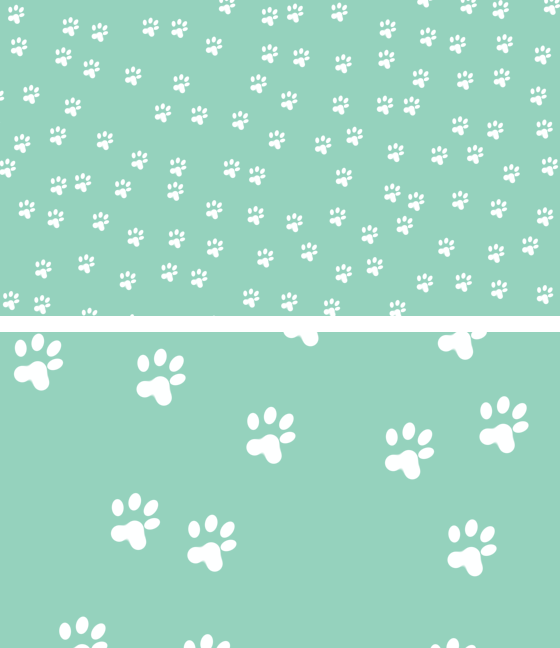
Top, the full canvas; bottom, a detail of the centre.
A Shadertoy shader for this pattern:

```glsl
// Scattered white paw prints, all leaning right, on a flat mint ground.

const vec3 MINT = vec3(0.583, 0.823, 0.743);
const vec3 WHITE = vec3(0.995, 1.0, 1.0);

const float CELL = 0.128;      // grid spacing, in canvas heights
const float PAW_SIZE = 0.031;  // half height of one paw
const float JITTER = 0.43;     // full range of the offset inside a cell
const float GRID_TILT = 0.15;  // turn of the grid, in radians
const float EMPTY_SHARE = 0.07;

// Sine-free hash: 2D cell to two values in 0..1
vec2 hash22(vec2 p) {
    vec3 q = fract(p.xyx * vec3(0.1031, 0.1030, 0.0973));
    q += dot(q, q.yzx + 33.33);
    return fract((q.xx + q.yz) * q.zy);
}

mat2 rotation(float angle) {
    float c = cos(angle), s = sin(angle);
    return mat2(c, s, -s, c);
}

float smoothUnion(float a, float b, float k) {
    float h = max(k - abs(a - b), 0.0) / k;
    return min(a, b) - 0.25 * h * h * k;
}

float circle(vec2 p, vec2 center, float radius) {
    return length(p - center) - radius;
}

// Approximate distance to an ellipse whose long axis leans right by "lean"
float toe(vec2 p, vec2 center, vec2 radii, float lean) {
    vec2 q = rotation(lean) * (p - center);
    float k = length(q / radii);
    return k * (k - 1.0) / max(length(q / (radii * radii)), 0.001);
}

// Three-lobed pad with a soft outline
float pad(vec2 p) {
    float left = circle(p, vec2(-0.50, -0.41), 0.28);
    float heel = circle(p, vec2(0.15, -0.70), 0.27);
    float top = circle(p, vec2(0.03, -0.28), 0.31);
    return smoothUnion(smoothUnion(left, top, 0.25), heel, 0.25);
}

// Whole paw, about one unit in radius
float paw(vec2 p) {
    float toes = toe(p, vec2(-0.55, 0.47), vec2(0.20, 0.29), -0.05);
    toes = min(toes, toe(p, vec2(0.03, 0.67), vec2(0.21, 0.30), 0.22));
    toes = min(toes, toe(p, vec2(0.58, 0.46), vec2(0.20, 0.31), 0.65));
    toes = min(toes, toe(p, vec2(0.62, -0.08), vec2(0.18, 0.28), 1.20));
    return min(toes, pad(p));
}

// Distance to the paw in this cell; each paw stays inside its own cell
float scatteredPaws(vec2 uv, float cellSize, float pawSize) {
    vec2 grid = rotation(GRID_TILT) * uv / cellSize + 40.0;
    float row = floor(grid.y);
    grid.x += hash22(vec2(row, 7.0)).x;
    vec2 cell = floor(grid);
    vec2 offset = (hash22(cell + 3.0) - 0.5) * JITTER;
    vec2 local = rotation(-GRID_TILT) * (grid - cell - 0.5 - offset);
    bool isEmpty = hash22(cell + 91.0).x < EMPTY_SHARE;
    return isEmpty ? 1.0 : paw(local * cellSize / pawSize) * pawSize;
}

void mainImage(out vec4 fragColor, in vec2 fragCoord) {
    vec2 uv = fragCoord / iResolution.y;
    float edge = 0.8 / iResolution.y;
    float d = scatteredPaws(uv, CELL, PAW_SIZE);
    float coverage = 1.0 - smoothstep(-edge, edge, d);
    fragColor = vec4(mix(MINT, WHITE, coverage), 1.0);
}
```
